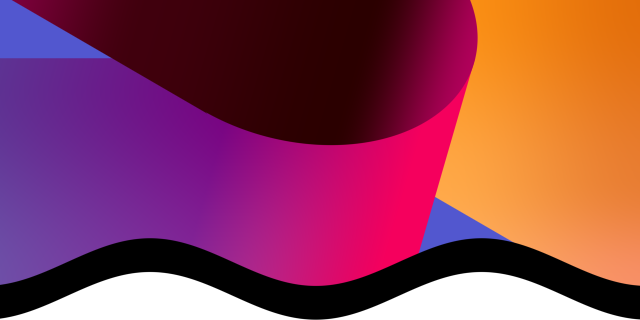
Reproduce this background procedurally as a Shadertoy shader.

```glsl
// A rolled, glossy ribbon in violet and pink over an orange backdrop, above a wavy black band.
// Flat layers are cut out by signed distances (half planes, a skewed ellipse, a cosine wave)
// and tinted by gradients that run across the ribbon; the canvas is 2 wide and 1 high.

// Coverage of a shape from its signed distance, negative inside
float cover(float dist) {
    float pixel = 1.0 / iResolution.y;
    return 1.0 - smoothstep(-0.7 * pixel, 0.7 * pixel, dist);
}

// Approximate distance to an ellipse given by its half extents and its skew
float skewedEllipse(vec2 p, vec2 extent, float skew) {
    vec2 q = p / extent;
    float level = dot(q, q) + 2.0 * skew * q.x * q.y - (1.0 - skew * skew);
    vec2 slope = 2.0 * (q + skew * q.yx) / extent;
    return level / max(length(slope), 0.001);
}

vec3 backdropColor(vec2 p) {
    float across = smoothstep(1.35, 2.05, p.x);
    vec3 top = mix(vec3(0.99, 0.57, 0.08), vec3(0.89, 0.43, 0.04), across);
    vec3 middle = mix(vec3(1.0, 0.66, 0.28), vec3(0.91, 0.49, 0.20), across);
    vec3 bottom = mix(vec3(1.0, 0.70, 0.40), vec3(0.97, 0.56, 0.40), across);
    vec3 upper = mix(middle, top, smoothstep(0.38, 1.0, p.y));
    return mix(bottom, upper, smoothstep(0.1, 0.45, p.y));
}

vec3 ribbonColor(float across, float height) {
    vec3 indigo = vec3(0.36, 0.21, 0.58);
    vec3 violet = vec3(0.47, 0.0, 0.50);
    vec3 pink = vec3(0.96, 0.0, 0.365);
    vec3 color = mix(indigo, violet, clamp((across + 0.05) / 0.80, 0.0, 1.0));
    color = mix(color, pink, clamp((across - 0.75) / 0.62, 0.0, 1.0));
    // Pale sheen that grows toward the lower left
    float sheen = smoothstep(0.75, 0.08, height) * (1.0 - smoothstep(0.9, 1.4, across));
    return color + sheen * vec3(0.04, 0.16, 0.10);
}

vec3 hollowColor(float across) {
    vec3 maroon = vec3(0.25, 0.0, 0.05);
    vec3 color = mix(vec3(0.52, 0.0, 0.26), maroon, smoothstep(-0.15, 0.42, across));
    color = mix(color, vec3(0.17, 0.0, 0.0), smoothstep(0.4, 1.08, across));
    return mix(color, vec3(0.70, 0.0, 0.36), smoothstep(1.10, 1.50, across));
}

void mainImage(out vec4 fragColor, in vec2 fragCoord) {
    vec2 p = fragCoord / iResolution.xy * vec2(2.0, 1.0);
    // Coordinate across the ribbon, constant along its leaning right side
    float across = p.x + 0.289 * (0.771 - p.y);

    // Orange backdrop with a blue corner
    vec3 color = backdropColor(p);
    float corner = 0.865 * (p.y - 0.385 + 0.58 * (p.x - 1.359));
    color = mix(color, vec3(0.32, 0.34, 0.81), cover(corner));

    // Outer face of the ribbon
    float face = max(0.961 * (across - 1.471), p.y - 0.818);
    color = mix(color, ribbonColor(across, p.y), cover(face));

    // Dark hollow: a round end joined to a straight diagonal side
    float roundEnd = skewedEllipse(p - vec2(0.930, 0.958), vec2(0.5625, 0.4115), 0.186);
    float diagonal = 0.865 * (1.0 - 0.581 * (p.x - 0.0365) - p.y);
    float hollow = min(roundEnd, max(diagonal, p.x - 0.646));
    color = mix(color, hollowColor(across), cover(hollow));

    // Wavy black band with white below
    float phase = 6.2832 * (p.x - 0.469) / 1.036;
    float wave = 0.0745 * cos(phase);
    float steepness = length(vec2(1.0, 0.452 * sin(phase)));
    color = mix(color, vec3(0.0), cover((p.y - 0.181 - wave) / steepness));
    color = mix(color, vec3(1.0), cover((p.y - 0.0755 - wave) / steepness));

    fragColor = vec4(color, 1.0);
}
```
